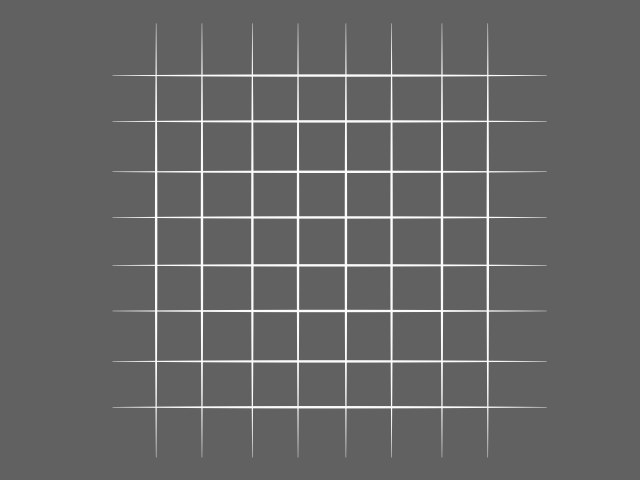
Give the GLSL for this pattern, as a WebGL 2 fragment shader.

```glsl
#version 300 es
precision highp float;
// A lattice of eight upright and eight level white strokes on flat grey.
// Each stroke is a slim spindle, widest mid-length and thinning to its tips;
// edges are smoothed by the exact overlap of stroke and pixel footprint.

uniform vec2 u_resolution;
out vec4 fragColor;

const vec3 GROUND = vec3(0.38);
const vec3 STROKE = vec3(0.985);
const vec2 LATTICE_CENTER = vec2(0.0041, -0.0029);
const vec2 SPAN_CENTER = vec2(0.0200, -0.0009);
const float HALF_SPAN = 0.4523;
const float MID_HALF_WIDTH = 0.0025;
const float TIP_HALF_WIDTH = 0.0004;

// Distances of the strokes from the lattice center, mirrored on both sides
const float OFFSETS[4] = float[4](0.0499, 0.1450, 0.2500, 0.3455);

// Share of a pixel-wide interval at position x covered by [-halfWidth, halfWidth]
float boxCoverage(float x, float halfWidth, float pixel) {
    float low = max(x - 0.5 * pixel, -halfWidth);
    float high = min(x + 0.5 * pixel, halfWidth);
    return clamp((high - low) / pixel, 0.0, 1.0);
}

// Half width of a stroke at a signed distance along it from its middle
float spindle(float along) {
    float t = clamp(abs(along) / HALF_SPAN, 0.0, 1.0);
    return mix(MID_HALF_WIDTH, TIP_HALF_WIDTH, t * t);
}

// A family of parallel strokes
float strokes(float across, float along, float pixel) {
    float halfWidth = spindle(along);
    float cover = 0.0;
    for (int i = 0; i < 4; i++) {
        cover = max(cover, boxCoverage(abs(across) - OFFSETS[i], halfWidth, pixel));
    }
    return cover * boxCoverage(along, HALF_SPAN, pixel);
}

void main() {
    float pixel = 1.0 / u_resolution.y;
    vec2 p = (gl_FragCoord.xy - 0.5 * u_resolution) * pixel;
    vec2 across = p - LATTICE_CENTER;
    vec2 along = p - SPAN_CENTER;

    float upright = strokes(across.x, along.y, pixel);
    float level = strokes(across.y, along.x, pixel);

    // Join both families where they cross
    float cover = 1.0 - (1.0 - upright) * (1.0 - level);
    fragColor = vec4(mix(GROUND, STROKE, cover), 1.0);
}
```
